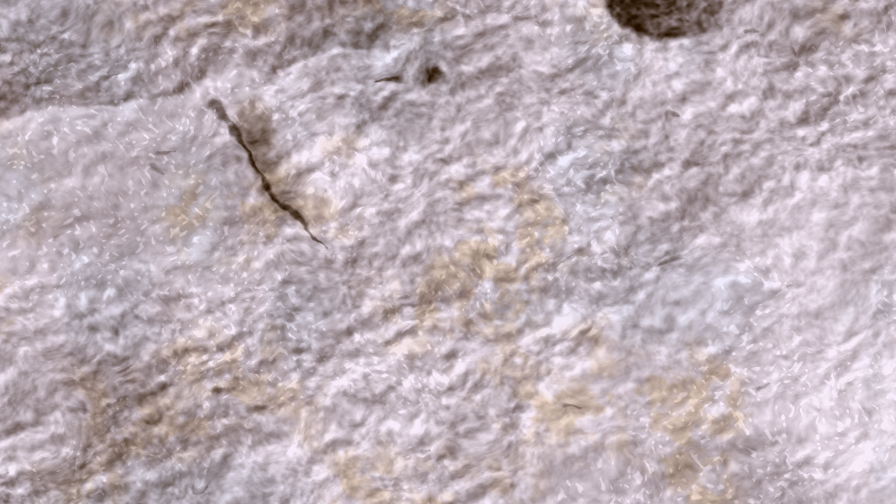
Write a WebGL 2 fragment shader that draws this texture.

```glsl
#version 300 es
precision highp float;
// A weathered pale rock face: a tilted grainy relief built from layered noise,
// shaded through a brown-to-lilac ramp, with curved ledges, a hollow, cracks,
// scattered pits, ochre stains and light mineral speckles.
#define BASE_TONE 0.733
#define PATCH_CONTRAST 0.36
#define RELIEF_CONTRAST 0.52
#define SWELL_CONTRAST 0.26
#define GRAIN_CONTRAST 0.20
#define RELIEF_SCALE 32.0
#define GRAIN_SCALE 88.0
#define SPECKLE_GAIN 0.13
#define STAIN_GAIN 0.75
#define GRAIN_ANGLE 0.42
#define PIT_COUNT 22

uniform vec2 u_resolution;
out vec4 outColor;

float hash(vec2 p) {
    vec3 q = fract(vec3(p.xyx) * 0.1031);
    q += dot(q, q.yzx + 33.33);
    return fract((q.x + q.y) * q.z);
}

float noise(vec2 p) {
    vec2 i = floor(p), f = fract(p);
    f = f * f * (3.0 - 2.0 * f);
    return mix(mix(hash(i), hash(i + vec2(1, 0)), f.x),
               mix(hash(i + vec2(0, 1)), hash(i + vec2(1, 1)), f.x), f.y);
}

float fbm(vec2 p) {
    float sum = 0.0, amp = 0.5;
    for (int i = 0; i < 5; i++) {
        sum += amp * noise(p);
        p = mat2(1.6, 1.2, -1.2, 1.6) * p + 17.3;
        amp *= 0.5;
    }
    return sum;
}

mat2 rotation(float a) { return mat2(cos(a), -sin(a), sin(a), cos(a)); }

// x: distance to the segment, y: position along it
vec2 segment(vec2 p, vec2 a, vec2 b) {
    vec2 ab = b - a;
    float t = clamp(dot(p - a, ab) / dot(ab, ab), 0.0, 1.0);
    return vec2(length(p - a - ab * t), t);
}

// Tapered dark line, broken along its length
float crack(vec2 p, vec2 a, vec2 b, float width) {
    vec2 s = segment(p, a, b);
    float w = width * (1.1 - s.y) * (0.3 + 1.2 * noise(p * 38.0));
    return (1.0 - smoothstep(w * 0.3, w + 0.004, s.x)) * smoothstep(0.2, 0.5, noise(p * 27.0 + 4.0));
}

// Lit rim below a ledge line, shadow just above it
float ledge(float d) {
    float rim = smoothstep(-0.07, -0.005, d) * (1.0 - smoothstep(-0.005, 0.008, d));
    float shadow = smoothstep(-0.004, 0.008, d) * exp(-max(d, 0.0) * 34.0);
    return 0.08 * rim - 0.12 * shadow;
}

// Brown shadows through grey to pale lilac
vec3 rockRamp(float tone) {
    vec3 low = mix(vec3(0.25, 0.17, 0.11), vec3(0.59, 0.53, 0.55), clamp((tone - 0.25) / 0.34, -0.3, 1.0));
    return mix(low, vec3(0.91, 0.86, 0.91), clamp((tone - 0.59) / 0.32, 0.0, 1.2));
}

void main() {
    vec2 p = gl_FragCoord.xy / u_resolution.y;
    vec2 wobble = vec2(fbm(p * 9.0), fbm(p * 9.0 + 41.0)) - 0.48;
    vec2 w = p + wobble * 0.09;

    // Ledge lines and the smoother slabs they bound
    float ridge = w.y - (0.757 + 0.19 * w.x + 0.02 * w.x * w.x);
    float k = w.x - 1.0;
    float diagonal = (w.y - (0.1 + 1.57 * k - 1.1 * k * k)) / sqrt(1.0 + pow(1.57 - 2.2 * k, 2.0));
    float fold = w.y - (0.89 + 0.42 * (w.x - 1.4) * (w.x - 1.4));
    float upper = smoothstep(-0.01, 0.02, ridge) * (1.0 - smoothstep(0.75, 1.0, p.x));
    float slabRight = smoothstep(0.0, 0.06, -diagonal) * smoothstep(0.95, 1.1, w.x);
    float slabLeft = (1.0 - smoothstep(0.3, 0.62, w.x)) * smoothstep(0.3, 0.55, w.y) * (1.0 - upper);
    float rough = 1.0 - 0.45 * slabLeft - 0.3 * slabRight;

    // Fine relief and broad swells stretched along the grain, lit from above
    vec2 q = rotation(GRAIN_ANGLE) * (p + wobble * 0.05);
    vec2 fine = q * RELIEF_SCALE * vec2(0.8, 1.25);
    vec2 swell = q * vec2(8.0, 14.0) + 3.0;
    float relief = fbm(fine) - fbm(fine + vec2(-0.15, 0.55));
    float swells = fbm(swell) - fbm(swell + vec2(-0.15, 0.5));
    float grain = noise(q * GRAIN_SCALE) + noise(rotation(1.1) * q * GRAIN_SCALE * 1.4) - 1.0;
    float tone = BASE_TONE + PATCH_CONTRAST * (fbm(p * 4.5 + 5.0) - 0.48);
    tone += rough * (RELIEF_CONTRAST * relief + SWELL_CONTRAST * swells + GRAIN_CONTRAST * grain * 0.6);
    tone += 0.05 * slabRight + 0.025 * slabLeft - 0.06 * upper;
    tone += 0.06 * smoothstep(1.3, 1.8, p.x) - 0.10 * (1.0 - smoothstep(0.0, 0.6, length(p * vec2(0.8, 1.4))));
    tone += ledge(ridge) * (1.0 - smoothstep(0.8, 1.05, p.x));
    tone += ledge(diagonal) * smoothstep(0.93, 1.05, p.x) * 1.3 * noise(p * 9.0);
    tone += 0.55 * ledge(fold) * smoothstep(0.85, 1.0, p.x);

    // Light mineral speckles
    float speckle = smoothstep(0.68, 0.9, noise(rotation(0.7) * (p + wobble * 0.06) * 120.0 + 9.0));
    tone += SPECKLE_GAIN * speckle * smoothstep(0.38, 0.58, fbm(p * 6.0 + 20.0));

    // Cracks, the broken brown wedge and scattered pits
    float wedge = 1.0 - smoothstep(0.012, 0.05, segment(w, vec2(0.51, 0.77), vec2(0.58, 0.6)).x);
    wedge *= smoothstep(0.25, 0.5, fbm(p * 20.0));
    float dark = crack(w, vec2(0.44, 0.79), vec2(0.64, 0.52), 0.012);
    dark = max(dark, crack(w, vec2(0.89, 0.85), vec2(0.74, 0.838), 0.015));
    dark = max(dark, 0.8 * crack(w, vec2(1.34, 0.485), vec2(1.29, 0.45), 0.015));
    for (int i = 0; i < PIT_COUNT; i++) {
        float n = float(i) + 3.0;
        vec2 c = vec2(hash(vec2(n, 1.7)) * 1.78, hash(vec2(n, 8.3)));
        vec2 dir = rotation(hash(vec2(n, 5.1)) - 0.7) * vec2(0.012 + 0.025 * hash(vec2(n, 2.9)), 0.0);
        dark = max(dark, 0.5 * crack(w, c, c + dir, 0.007));
    }
    tone -= 0.17 * wedge + 0.34 * dark;

    // Deep hollow at the top edge
    float hollow = 1.0 - smoothstep(0.85, 1.08, length((p + wobble * 0.06 - vec2(1.32, 0.99)) / vec2(0.11, 0.08)));
    float hollowTone = 0.22 + 0.24 * smoothstep(1.24, 1.4, p.x) + 0.4 * relief + 0.2 * grain;
    tone = mix(tone, hollowTone, hollow);

    // Ochre stains and cool patches
    float band = exp(-14.0 * segment(p, vec2(0.82, 0.35), vec2(1.42, 0.72)).x);
    float stain = smoothstep(0.48, 0.74, fbm(p * 5.0 + 31.0) + 0.12 * band) * smoothstep(0.34, 0.62, fbm(p * 26.0));
    stain = clamp(STAIN_GAIN * stain + 0.5 * wedge, 0.0, 1.0);
    float cool = smoothstep(0.48, 0.72, fbm(p * 5.0 + 63.0)) * (1.0 - stain);
    vec3 color = rockRamp(tone);
    color *= mix(vec3(1.0), vec3(0.94, 0.88, 0.74), stain);
    color *= mix(vec3(1.0), vec3(0.97, 1.0, 1.01), cool);
    outColor = vec4(clamp(color, 0.0, 1.0), 1.0);
}
```
